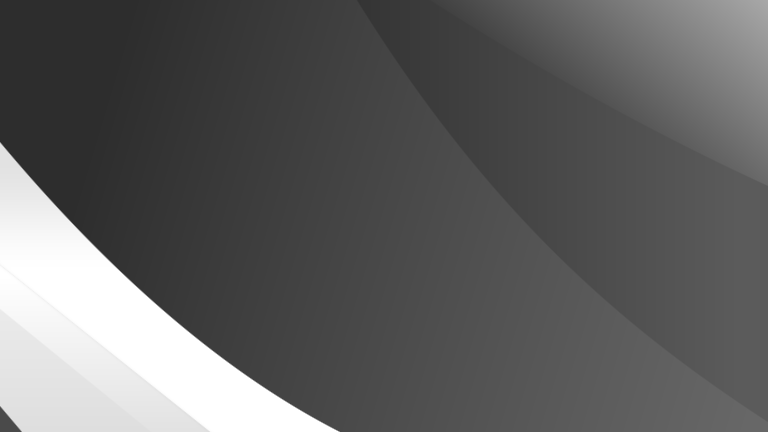
This background is drawn by a Shadertoy shader. Its source:

```glsl
// Abstract greyscale backdrop: overlapping sheets with sweeping curved edges.
// Each sheet is the area above or below a polynomial edge, filled with its own
// linear gradient and layered back to front with antialiased coverage.

#define MAIN_DARK 0.175
#define MAIN_LIGHT 0.405
#define BAND_DARK 0.205
#define BAND_LIGHT 0.355
#define GLOW_DARK 0.25
#define GLOW_LIGHT 0.66
#define PAPER_SHADE 0.885
#define CORNER_GREY 0.29
#define CREASE_WIDTH 0.0025
#define CREASE_DEPTH 0.05

// Linear ramp from 0 at a to 1 at b
float ramp(float a, float b, float v) {
    return clamp((v - a) / (b - a), 0.0, 1.0);
}

// Smooth coverage of the region where the signed height is positive
float cover(float height) {
    return clamp(0.5 + height / max(fwidth(height), 1e-5), 0.0, 1.0);
}

// Height of a cubic edge that starts at y0
float edge(float u, float y0, float a, float b, float c) {
    return y0 + u * (a + u * (b + u * c));
}

void mainImage(out vec4 fragColor, in vec2 fragCoord) {
    // Height of the canvas is one unit; the layout is made for 16:9
    vec2 p = fragCoord / iResolution.xy * vec2(16.0 / 9.0, 1.0);

    // Signed heights above the three curved edges
    float paperEdge = p.y - edge(p.x, 0.671, -1.195, 0.435, 0.0);
    float bandEdge = p.y - edge(p.x - 0.826, 1.0, -1.61, 0.832, -0.23);
    float glowEdge = p.y - edge(p.x - 0.995, 1.0, -0.64, 0.115, 0.0);

    // Signed heights above the straight paper folds
    float upperFold = p.y - (0.387 - 0.796 * p.x);
    float lowerFold = p.y - (0.285 - 0.814 * p.x);
    float cornerFold = p.y - (0.060 - 1.18 * p.x);

    // Main dark sheet, brightening to the lower right
    float t = ramp(0.0, 1.74, p.x - 0.3 * p.y);
    float grey = mix(MAIN_DARK, MAIN_LIGHT, t * (1.15 - 0.15 * t));

    // Right band, brightening sideways
    float band = mix(BAND_DARK, BAND_LIGHT, ramp(0.83, 1.70, p.x));
    grey = mix(grey, band, cover(bandEdge));

    // Bright sheet in the upper right corner
    float glow = mix(GLOW_DARK, GLOW_LIGHT,
                     ramp(-0.32, 0.0, 0.41 * (p.x - 1.778) + 0.45 * (p.y - 1.0)));
    grey = mix(grey, glow, cover(glowEdge));

    // White paper with a soft shade at its top
    float paper = mix(1.0, PAPER_SHADE, smoothstep(0.36, 0.64, p.y));

    // Folded strips, fading to grey at the bottom
    float upperStrip = mix(PAPER_SHADE, 1.0, ramp(0.0, 0.36, p.y));
    float lowerStrip = mix(0.87, 0.92, ramp(0.0, 0.28, p.y));
    paper = mix(paper, upperStrip, cover(-upperFold));
    paper -= CREASE_DEPTH * exp(-abs(upperFold) / CREASE_WIDTH);
    paper = mix(paper, lowerStrip, cover(-lowerFold));
    paper = mix(paper, CORNER_GREY, cover(-cornerFold));
    grey = mix(grey, paper, cover(-paperEdge));

    fragColor = vec4(vec3(grey), 1.0);
}
```
